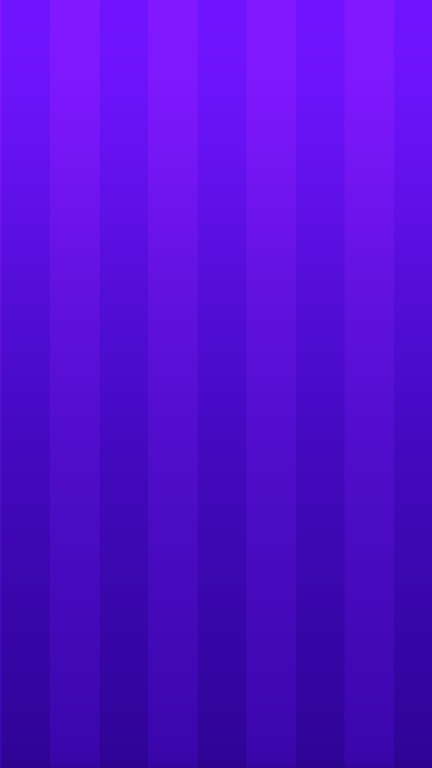
This background is drawn by a Shadertoy shader. Its source:

```glsl
// Violet to indigo vertical gradient with four broad, paler upright stripes

// Vertical gradient: slow rise in the lower half, easing to bright violet on top
vec3 gradient(float y) {
    vec3 low = mix(vec3(0.185, 0.012, 0.59), vec3(0.28, 0.04, 0.78), min(y / 0.5, 1.0));
    return mix(low, vec3(0.44, 0.078, 1.0), smoothstep(0.4, 1.0, y));
}

// Coverage of the repeating stripes, with edges softened over one pixel
float stripes(float x, float soft) {
    float period = 0.2272;
    float centre = 0.1732;
    float offset = abs(fract((x - centre) / period + 0.5) - 0.5) * period;
    return 1.0 - smoothstep(-soft, soft, offset - 0.0575);
}

void mainImage(out vec4 fragColor, in vec2 fragCoord) {
    vec2 uv = fragCoord / iResolution.xy;

    vec3 color = gradient(uv.y);

    // Stripes turn warmer toward the top and bluer toward the bottom
    vec3 lift = mix(vec3(0.04, 0.012, 0.08), vec3(0.068, 0.018, 0.0), uv.y);
    color += lift * stripes(uv.x, 0.75 / iResolution.x);

    // Thin shade along the bottom edge
    color *= 1.0 - 0.07 * (1.0 - smoothstep(0.0, 0.02, uv.y));

    fragColor = vec4(clamp(color, 0.0, 1.0), 1.0);
}
```
